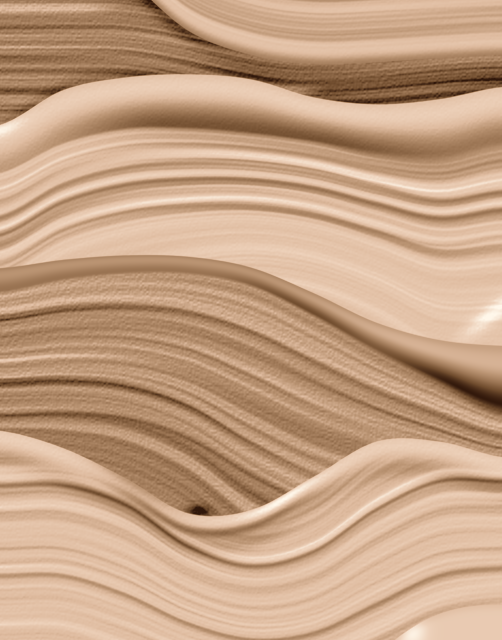
Give the GLSL for this texture, as a WebGL 2 fragment shader.

```glsl
#version 300 es
precision highp float;
uniform vec2 u_resolution;
out vec4 outColor;

#define CREAM_TONE .82
#define BROWN_TONE .58
#define BACK_TONE .45
#define RIDGE_DEPTH .36
#define GRAIN .13
#define GRAIN_SCALE 300.

// Tones from deep shadow to gloss
const vec3 TONES[7] = vec3[7](vec3(.19, .09, .04), vec3(.44, .3, .18), vec3(.6, .45, .32),
    vec3(.73, .58, .45), vec3(.87, .73, .62), vec3(.93, .82, .73), vec3(1, .97, .92));

vec3 palette(float v) {
    float s = clamp(v * 5., 0., 5.99);
    int i = int(s);
    return mix(TONES[i], TONES[i + 1], fract(s));
}

float hash(vec2 p) { return fract(sin(dot(p, vec2(127.1, 311.7))) * 43758.5453); }

float noise(vec2 p) {
    vec2 i = floor(p), f = fract(p);
    f = f * f * (3. - 2. * f);
    return mix(mix(hash(i), hash(i + vec2(1, 0)), f.x),
               mix(hash(i + vec2(0, 1)), hash(i + vec2(1, 1)), f.x), f.y);
}

// Smooth curve through nine evenly spaced depths
float spline(float x, float h[9]) {
    float s = clamp(x, 0., .9999) * 8., f = fract(s);
    int i = int(s);
    float a = h[max(i - 1, 0)], b = h[i], c = h[i + 1], d = h[min(i + 2, 8)];
    return b + .5 * f * (c - a + f * (2. * a - 5. * b + 4. * c - d + f * (3. * (b - c) + d - a)));
}

// Side-lit brush ridges: q.x runs along the stroke, q.y across it
float relief(vec2 q) {
    float sum = 0., amp = RIDGE_DEPTH;
    for (int i = 0; i < 3; i++) {
        sum += amp * (noise(q) - noise(q - vec2(0, .5)));
        q = q * vec2(1.2, 2.1) + 17.3;
        amp *= .68;
    }
    return sum;
}

float bump(float d, float w) { return exp(-d * d / (w * w)); }
float fade(float a, float b, float v) { return smoothstep(a, b, v); }

// Dark crease with a lit lip above and a soft shadow below
float groove(float d) {
    return .13 * bump(d + .012, .007) - .4 * bump(d, .0046) - .1 * bump(d - .008, .008);
}

void main() {
    vec2 uv = gl_FragCoord.xy / u_resolution;
    float x = uv.x, y = 1. - uv.y, aa = 1. / u_resolution.y;

    // Guide curves, as depth below the top
    float blobEdge = spline(x, float[9](-.15, -.1, -.035, .048, .086, .1, .097, .091, .086));
    float creamEdge = spline(x, float[9](.195, .141, .121, .116, .124, .152, .163, .155, .136));
    float creamFold = spline(x, float[9](.27, .224, .201, .2, .208, .221, .24, .247, .225));
    float creamLine = spline(x, float[9](.367, .316, .289, .28, .281, .294, .319, .341, .328));
    float brownEdge = spline(x, float[9](.419, .406, .399, .401, .418, .458, .504, .531, .54));
    float brownFold = spline(x, float[9](.453, .434, .424, .425, .444, .49, .545, .592, .634));
    float brownLine = spline(x, float[9](.6, .596, .604, .635, .692, .74, .765, .78, .79));
    float frontEdge = spline(x, float[9](.673, .7, .747, .802, .797, .745, .69, .69, .714));
    float frontLine = spline(x, float[9](.759, .758, .788, .853, .884, .862, .797, .753, .753));
    float frontLow = spline(x, float[9](.9, .9, .93, .975, 1., .99, .945, .9, .888));

    // Embossed grain
    vec2 g = vec2(x * .785, y) * GRAIN_SCALE;
    float grain = GRAIN * (noise(g) - noise(g - vec2(.3, .7)));

    // Back layer and its crease
    float bend = y - .05 * fade(.2, .62, x) + .018 * fade(.65, 1., x);
    float tone = BACK_TONE + 1.2 * relief(vec2(x * 1.5, bend * 62.)) + grain;
    tone += .3 * bump(y - .012, .009) * (1. - fade(.15, .27, x));
    tone -= .5 * bump(bend - .092, .007) * fade(.58, .66, x);
    tone -= .3 * bump(y - blobEdge - .004, .018) * (1. - fade(.3, .95, x));
    tone -= .18 * bump(y - creamEdge, .014);

    // Upper right swirl
    float rim = blobEdge - y;
    float swirl = .73 + .8 * relief(vec2(x * 1.3 + 4., rim * 55.)) * fade(.012, .04, rim);
    swirl += .13 * bump(rim - .022, .013) - .25 * bump(rim, .01) + .2 * grain;
    tone = mix(tone, swirl, fade(-aa, aa, rim));

    // Upper cream layer: thick roll, then ridges
    float r = (y - creamEdge) / (creamFold - creamEdge);
    float depth = mix(.34, .74, fade(.05, .35, x)) - .18 * fade(.65, .95, x);
    float roll = .97 - .1 * bump(r, .12) - depth * fade(.22, .96, r);
    roll += .25 * bump(x, .05) * bump(r - .1, .15);
    float d = y - creamLine, t = d / (creamLine - creamFold);
    float body = CREAM_TONE + relief(vec2(x * 1.4, t * 4.6 + 8.)) * mix(1., .45, fade(.3, 1.2, t));
    body += groove(d) + .55 * groove(d + .028) + .4 * groove(d - .042);
    body += .08 * fade(.3, 1.3, t) - .14 * bump(t + .9, .25) * fade(.1, .4, x);
    float soft = mix(.07, .22, fade(.55, .9, x));
    float cream = mix(roll, body, fade(1. - soft * .5, 1. + soft, r)) + .3 * grain;
    cream += .28 * bump(y - .48 - .55 * (1. - x), .018) * fade(.88, .98, x);
    tone = mix(tone, cream, fade(-aa, aa, y - creamEdge));

    // Brown layer: tapering fold, deep shadow at right
    r = (y - brownEdge) / (brownFold - brownEdge);
    float shade = .2 + .26 * fade(.4, .65, x) + .3 * fade(.72, .92, x);
    roll = .6 + .16 * fade(.5, .85, x) - .1 * bump(r, .15) - shade * fade(.3, 1., r);
    d = y - brownLine;
    t = (y - brownFold) / (brownLine - brownFold);
    body = BROWN_TONE + .9 * relief(vec2(x * 1.6 + 9., t * 9. + 3.)) + grain;
    body += .9 * groove(d) * (1. - fade(.3, .8, x)) + .6 * groove(d - .05);
    body += .65 * groove(y - mix(brownFold, brownLine, .3)) - .1 * fade(1., 1.5, t);
    float brown = mix(roll, body, fade(.96, 1.25, r));
    brown -= .55 * bump(length(vec2(x - .395, 2.4 * y - 1.918)), .024);
    tone = mix(tone, brown, fade(-aa, aa, y - brownEdge));

    // Front cream layer: glossy lip, dipping fold, ridges
    float lip = y - frontEdge, dip = fade(.15, .32, x) * (1. - fade(.5, .72, x));
    d = y - frontLine;
    t = d / (frontLow - frontLine);
    float front = CREAM_TONE + .03 + .35 * grain;
    front += .75 * relief(vec2(x * 1.5 + 5., t * 7. + 11.)) * fade(.015, .05, lip);
    front += groove(d) + .6 * groove(y - frontLow) + .35 * groove(y - mix(frontLine, frontLow, .3));
    front += .13 * bump(lip - .012, .014) - .2 * bump(lip - .045, .018);
    front -= .45 * dip * bump(lip - .026, .008) + .32 * bump(lip, .02) * bump(x - .27, .09);
    front += .24 * bump(lip - .007, .007) * bump(x - .56, .08);
    tone = mix(tone, front, fade(-aa, aa, lip));

    // Glossy corner drop
    float drop = y - .945 - .055 * pow((1. - x) / .213, 2.5);
    float gloss = .94 - .08 * bump(drop, .008) + .25 * bump(length(vec2(x - .82, y - .985)), .03);
    tone = mix(tone, gloss, fade(-aa, aa, drop));

    outColor = vec4(palette(tone), 1);
}
```
